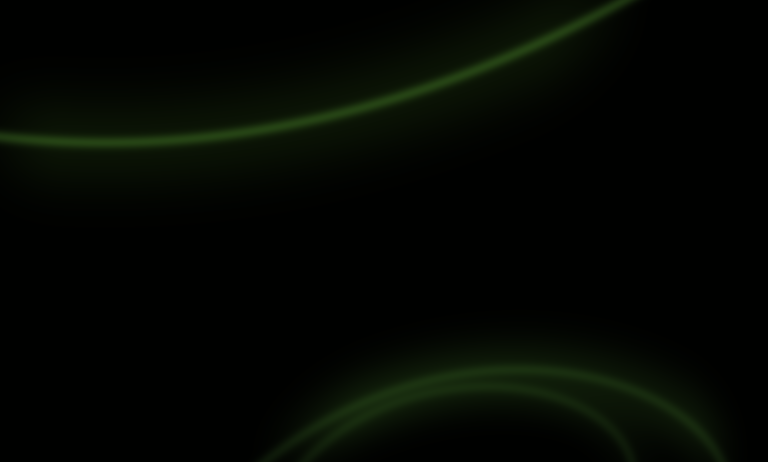
Give the GLSL for this background, as a WebGL 2 fragment shader.

```glsl
#version 300 es
precision highp float;
// Draws soft green glowing curves on black: a rising sweep above and two nested arches below.
uniform vec2 u_resolution;
out vec4 fragColor;

// Gaussian falloff around a curve
float bell(float d, float width) {
    return exp(-0.5 * d * d / (width * width));
}

// Approximate signed distance to a parabola, scaled by its slope
float sweepDistance(vec2 p) {
    float x = p.x - 0.228;
    float slope = 0.483 * x;
    return (p.y - 0.6913 - 0.2415 * x * x) / sqrt(1.0 + slope * slope);
}

// Arch made of two quarter ellipses that share an apex
float archDistance(vec2 p, vec2 apex, vec2 leftRadii, vec2 rightRadii) {
    vec2 radii = p.x < apex.x ? leftRadii : rightRadii;
    vec2 q = p - apex + vec2(0.0, radii.y);
    float k = length(q / radii);
    return k * (k - 1.0) / max(length(q / (radii * radii)), 0.001);
}

void main() {
    // Height runs from 0 to 1, width follows the shape of the canvas
    vec2 uv = gl_FragCoord.xy / u_resolution;
    vec2 p = vec2(uv.x * 1.67, uv.y);

    // Upper sweep: wide haze that fades at both ends, then the bright core
    float sweep = sweepDistance(p);
    float sweepFade = smoothstep(-0.1, 0.14, p.x) * (1.0 - smoothstep(1.16, 1.45, p.x));
    vec3 color = vec3(0.042, 0.075, 0.020) * bell(sweep, 0.075) * sweepFade;
    color += vec3(0.105, 0.185, 0.062) * bell(sweep, 0.0095);

    // Lower arches: shared haze plus two thin strokes
    float outer = archDistance(p, vec2(1.130, 0.200), vec2(1.041, 1.304), vec2(0.4587, 0.2826));
    float inner = archDistance(p, vec2(1.061, 0.163), vec2(0.510, 0.435), vec2(0.317, 0.196));
    float archFade = smoothstep(0.50, 0.80, p.x) * (1.0 - smoothstep(1.50, 1.66, p.x));
    float haze = 0.75 * bell(outer, 0.052) + 0.35 * bell(inner, 0.042);
    haze *= archFade * smoothstep(-0.12, 0.10, p.y);
    color += vec3(0.060, 0.110, 0.036) * haze;
    color += vec3(0.045, 0.080, 0.030) * (bell(outer, 0.0095) + 0.8 * bell(inner, 0.0095));

    // Faint green floor of the black backdrop
    color += vec3(0.0, 0.002, 0.0);
    fragColor = vec4(color, 1.0);
}
```
